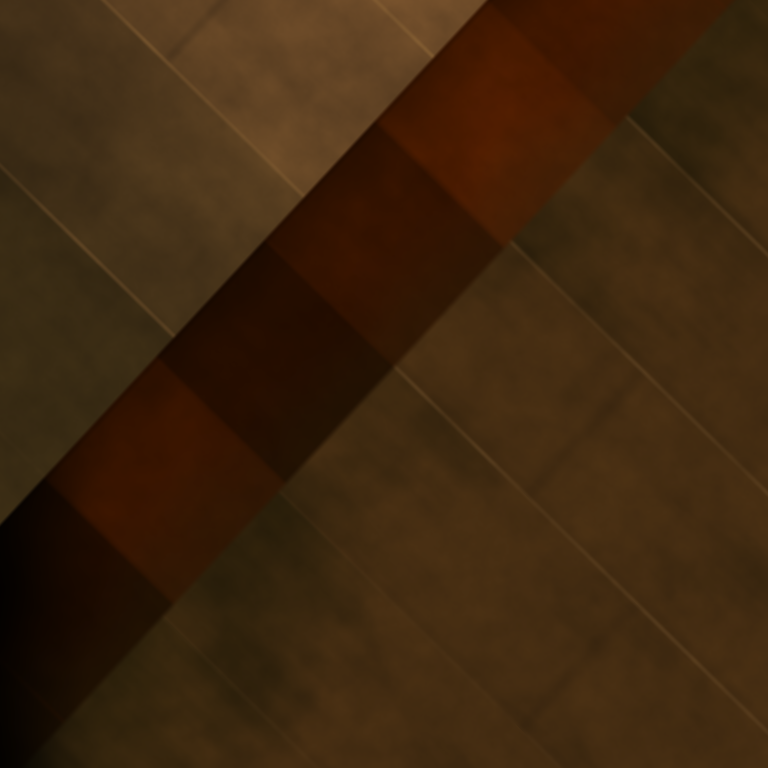
Give the GLSL for this texture, as a Shadertoy shader.

```glsl
// Dim wooden planks laid diagonally, cut by a band of dark red tiles.
// Two skewed axes (along and across the band) carry three repeating grids;
// soft noise adds stains and grain, and a shadow gathers at the left.

const vec2 ALONG_AXIS = vec2(0.70, 0.714);
const vec2 ACROSS_AXIS = vec2(0.733, -0.68);
const float BAND_TOP = -0.215;
const float BAND_BOTTOM = 0.021;
const float PLANK_LENGTH = 0.75;

const vec3 BROWN = vec3(0.272, 0.176, 0.070);
const vec3 OLIVE = vec3(0.158, 0.118, 0.036);
const vec3 TAN = vec3(0.430, 0.295, 0.160);
const vec3 MOSS = vec3(0.212, 0.160, 0.072);
const vec3 RUST = vec3(0.300, 0.108, 0.002);
const vec3 GROUT = vec3(0.420, 0.300, 0.160);

// Redness of the successive band tiles
const float TILE_GLOW[7] = float[7](0.42, 0.72, 0.50, 0.70, 1.04, 0.84, 0.80);

float hash(vec2 p) {
    vec3 q = fract(vec3(p.xyx) * 0.1031);
    q += dot(q, q.yzx + 33.33);
    return fract((q.x + q.y) * q.z);
}

float noise(vec2 p) {
    vec2 i = floor(p);
    vec2 f = fract(p);
    f = f * f * (3.0 - 2.0 * f);
    float low = mix(hash(i), hash(i + vec2(1, 0)), f.x);
    float high = mix(hash(i + vec2(0, 1)), hash(i + vec2(1, 1)), f.x);
    return mix(low, high, f.y);
}

float fbm(vec2 p) {
    float sum = 0.0;
    float weight = 0.5;
    for (int i = 0; i < 4; i++) {
        sum += weight * noise(p);
        p = mat2(1.6, 1.2, -1.2, 1.6) * p + 7.3;
        weight *= 0.5;
    }
    return sum / 0.9375;
}

// Cell index with a smooth change centred on each border
float softFloor(float x, float width) {
    x -= 0.5 * width;
    return floor(x) + smoothstep(1.0 - width, 1.0, fract(x));
}

// Soft line on every whole value of x, with width in canvas units
float gridLine(float x, float spacing, float width) {
    float d = abs(fract(x + 0.5) - 0.5) * spacing;
    return 1.0 - smoothstep(0.0, width + 0.5 / iResolution.y, d);
}

// Staggered end joint between planks of one row
float endJoint(float across, float row, float origin, float stagger, float width) {
    return gridLine((across - origin + stagger * row) / PLANK_LENGTH, PLANK_LENGTH, width);
}

// Uneven strength of the grout down the length of a row
float groutWear(float across, float row) {
    return 0.55 + 0.6 * noise(vec2(across * 16.0 + 20.0, floor(row + 0.5) * 5.0));
}

vec3 upperPlanks(float along, float across, float stain) {
    float x = (along - 0.312) / 0.248;
    float row = softFloor(x, 0.02);
    float centre = 0.312 + 0.248 * (row + 0.5);
    float light = smoothstep(0.40, 1.06, mix(along, centre, 0.4));
    vec3 color = mix(MOSS, TAN, light) * (0.74 + 0.52 * stain);
    color *= mix(0.80, 1.0, smoothstep(-0.65, -0.35, across));
    float joint = endJoint(across, floor(x) - 2.0, -0.467, 0.375, 0.010);
    color *= 1.0 - 0.12 * joint * smoothstep(0.8, 0.82, along);
    float wear = smoothstep(0.24, 0.56, along) * 0.66 * groutWear(across, x);
    return mix(color, GROUT * (0.88 + 0.35 * light), wear * gridLine(x, 0.248, 0.0042));
}

vec3 lowerPlanks(float along, float across, float stain) {
    float x = (along - 0.067) / 0.222;
    float row = softFloor(x, 0.02);
    float damp = clamp(abs(row - 2.8) / 2.4, 0.0, 1.0);
    damp *= 1.0 - smoothstep(0.02, 0.34, across);
    damp = clamp(damp + 1.3 * (0.44 - stain), 0.0, 1.0);
    vec3 color = mix(BROWN, OLIVE, damp) * (0.82 + 0.32 * stain);
    // Worn end joints, barely visible
    float joint = endJoint(across, floor(x) - 3.0, 0.262, 0.2, 0.016);
    color *= 1.0 - 0.08 * joint * smoothstep(0.1, 0.2, across);
    // Grout lines, strongest in the middle rows
    float wear = mix(0.10, 0.48, smoothstep(0.54, 0.70, along));
    wear *= smoothstep(0.1, 0.25, along) * (1.0 - smoothstep(1.25, 1.35, along));
    wear *= groutWear(across, x + 9.0);
    color *= 1.0 - 0.05 * gridLine(x - 0.03, 0.222, 0.012);
    return mix(color, GROUT * 0.92, wear * gridLine(x, 0.222, 0.0044));
}

vec3 bandTiles(float along, float across, float stain) {
    float x = (along - 0.101) / 0.211;
    float index = clamp(softFloor(x, 0.06), 0.0, 5.0);
    int tile = int(index);
    float glow = mix(TILE_GLOW[tile], TILE_GLOW[tile + 1], fract(index));
    float depth = (across - BAND_TOP) / (BAND_BOTTOM - BAND_TOP);
    vec3 color = RUST * glow * (0.76 + 0.46 * stain);
    color *= mix(0.80, 1.0, smoothstep(0.0, 0.3, depth));
    // Red thins out into brown towards the floor
    float fade = smoothstep(0.45, 1.05, depth + 0.5 * (stain - 0.5));
    vec3 rim = mix(OLIVE * 0.74, BROWN * 0.82, smoothstep(0.45, 1.0, glow));
    rim *= vec3(1.04, 0.86, 0.5);
    color = mix(color, rim, 0.68 * fade);
    return mix(color, RUST * 0.95, 0.16 * gridLine(x, 0.211, 0.005));
}

void mainImage(out vec4 fragColor, in vec2 fragCoord) {
    vec2 uv = fragCoord / iResolution.xy;
    float along = dot(uv, ALONG_AXIS);
    float across = dot(uv, ACROSS_AXIS);

    // Cloudy stains plus streaks that run with the planks
    float stain = mix(fbm(uv * 9.0 + 3.0), fbm(vec2(along * 24.0, across * 5.0 + 9.0)), 0.35);

    // Floor and band, sinking into shadow at the left
    float belowBand = smoothstep(-0.005, 0.005, across - BAND_BOTTOM);
    vec3 color = mix(bandTiles(along, across, stain), lowerPlanks(along, across, stain), belowBand);
    color *= smoothstep(-0.05, 0.15, uv.x + 0.03 * (stain - 0.5));

    // Raised upper surface with a clean edge
    float above = 1.0 - smoothstep(-0.003, 0.003, across - BAND_TOP);
    color = mix(color, upperPlanks(along, across, stain), above);
    color *= 1.0 - 0.15 * (1.0 - smoothstep(0.0, 0.006, abs(across - BAND_TOP - 0.003)));

    // Mottled surface grain
    color *= 0.93 + 0.14 * fbm(uv * 45.0);
    fragColor = vec4(color, 1.0);
}
```
